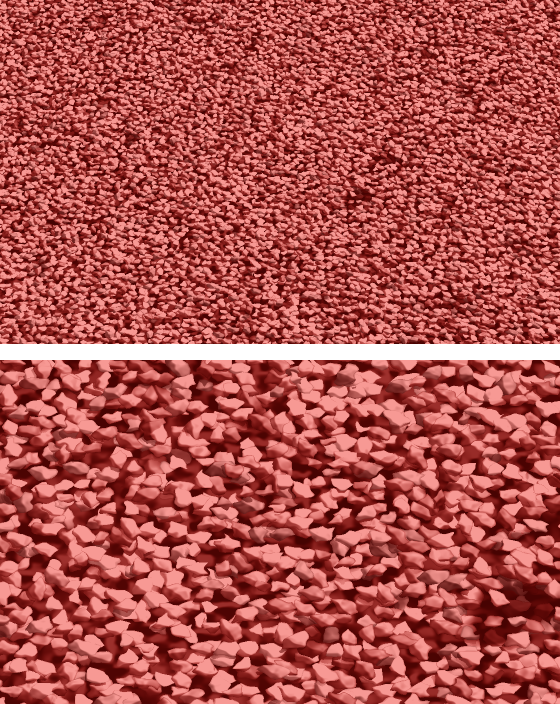
Top: the whole. Bottom: its middle third, enlarged.
Give the GLSL for this texture, as a Shadertoy shader.

```glsl
// Sunlit bed of coarse red rubber granules with dark gaps between them.

vec2 hash2(vec2 p) {
    return fract(sin(vec2(dot(p, vec2(127.1, 311.7)), dot(p, vec2(269.5, 183.3)))) * 43758.5);
}

float valueNoise(vec2 p) {
    vec2 cell = floor(p), f = fract(p);
    f = f * f * (3.0 - 2.0 * f);
    return mix(mix(hash2(cell).x, hash2(cell + vec2(1, 0)).x, f.x),
               mix(hash2(cell + vec2(0, 1)).x, hash2(cell + vec2(1, 1)).x, f.x), f.y);
}

const vec2 lightDir = vec2(0.39, 0.92);

// Topmost granule at p: height, facet brightness, random id, rim distance.
vec4 topGranule(vec2 p) {
    vec4 top = vec4(0.0, 0.0, 0.5, 0.0);
    vec2 base = floor(p);
    for (int j = -1; j <= 1; j++)
    for (int i = -1; i <= 1; i++) {
        vec2 cell = base + vec2(i, j);
        vec2 shape = hash2(cell + 37.3);
        vec2 look = hash2(cell + 91.7);
        vec2 d = p - cell - hash2(cell);

        // Angular chip: a turned box with unequal corner cuts
        float angle = (shape.x - 0.5) * 2.8;
        vec2 q = mat2(cos(angle), -sin(angle), sin(angle), cos(angle)) * d;
        float r = max(abs(q.x) * 0.82, abs(q.y) * 1.3);
        r = max(r, (q.x * 0.7 + q.y * 0.9) * (0.7 + 0.7 * shape.y));
        r = max(r, (q.x * 0.8 - q.y * 0.7) * (0.6 + 0.8 * look.y));
        r = max(r, (-q.x * 0.9 - q.y * 0.6) * (0.7 + 0.6 * look.x));
        r = mix(r, length(q), 0.1) / mix(0.4, 0.74, shape.y);

        // A bright upper face breaks into a dark side face along a random ridge
        vec2 ridge = normalize(lightDir + 1.5 * (shape.yx - 0.5));
        float facet = smoothstep(-0.1, 0.06, dot(d, ridge) + 0.32 * look.y);
        float slope = facet - 0.6 + 0.5 * dot(d, lightDir);
        float height = 0.2 + 0.75 * look.x + 0.25 * dot(d, shape - 0.5) + 0.1 * (1.0 - r);
        if (r < 1.0 && height > top.x) top = vec4(height, slope, look.y, 1.0 - r);
    }
    return top;
}

vec3 granuleColor(vec2 p) {
    // Ragged outlines
    p += 0.3 * (vec2(valueNoise(p * 2.3), valueNoise(p * 2.3 + 51.0)) - 0.5);
    vec4 g = topGranule(p);

    // Shadows cast by taller granules nearer the light
    float near = topGranule(p + lightDir * 0.2).x - g.x;
    float far = topGranule(p + lightDir * 0.46).x - g.x;
    float shadow = max(smoothstep(0.05, 0.4, near), smoothstep(0.3, 0.75, far));

    // Lit faces with softly darkened rims
    float grit = valueNoise(p * 3.7);
    float tone = 0.74 + 0.38 * (g.z - 0.5) + 0.42 * g.y + 0.26 * (grit - 0.5);
    tone *= mix(0.72, 1.0, smoothstep(0.0, 0.2, g.w));
    tone *= 1.0 - 0.62 * shadow;

    // Gaps hold dim rubble, and open into black hollows where the bed is loose
    float rubble = 0.42 * smoothstep(0.25, 0.85, valueNoise(p * 2.1 + 19.0));
    tone = mix(rubble, tone, smoothstep(0.0, 0.3, g.x));
    float hollow = smoothstep(0.72, 0.92, valueNoise(p * 0.38 + 7.0));
    tone *= 1.0 - 0.7 * hollow * smoothstep(0.75, 0.4, g.x);
    tone += 0.08 * (valueNoise(p * 0.09) - 0.5) + 0.06;
    tone = clamp(tone, 0.0, 1.0);

    // Deep maroon to salmon, with some granules dustier than others
    vec3 color = mix(vec3(0.25, 0.01, 0.005), vec3(0.97, 0.60, 0.58),
                     pow(vec3(tone), vec3(1.0, 1.78, 1.82)));
    float dust = smoothstep(0.6, 0.9, fract(g.z * 17.0)) * tone * (1.0 - tone);
    return color + vec3(0.0, 0.34, 0.33) * dust;
}

void mainImage(out vec4 fragColor, in vec2 fragCoord) {
    vec3 sum = vec3(0.0);
    // Four samples per pixel smooth the edges
    for (int k = 0; k < 4; k++) {
        vec2 offset = vec2(k % 2, k / 2) * 0.5 - 0.25;
        vec2 uv = (fragCoord + offset) / iResolution.y;
        // Granules are wider than tall and shrink towards the far, upper edge
        float x = (uv.x - 0.5 * iResolution.x / iResolution.y) * (0.86 + 0.32 * uv.y);
        float y = uv.y * (0.86 + 0.16 * uv.y);
        sum += granuleColor(vec2(x * 56.0, y * 74.0) + 120.0);
    }
    fragColor = vec4(sum / 4.0, 1.0);
}
```
